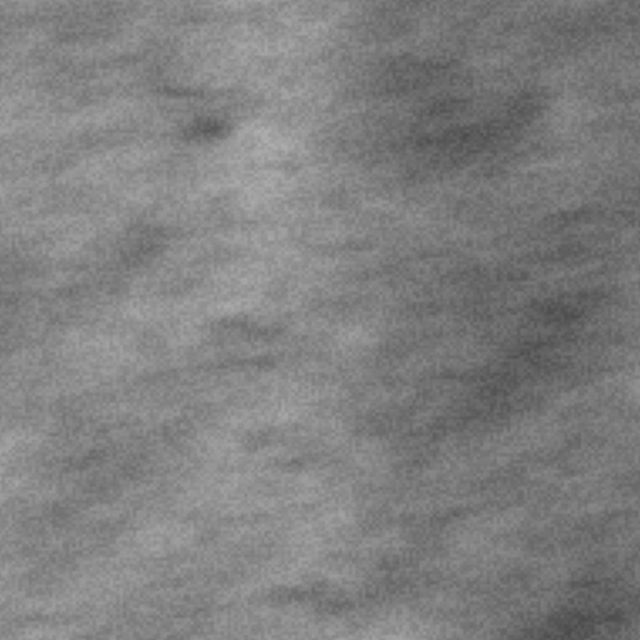
Give the GLSL for this texture, as a Shadertoy shader.

```glsl
// Soft grey mottled surface: a bright column left of centre fades to a dark right side,
// with slanted cloudy streaks, clusters of small dark flattened smudges, and fine grain.
// Built from layered value noise and hash-placed Gaussian spots.

#define LEFT_GREY 0.532
#define RIGHT_GREY 0.428
#define COLUMN_X 0.42
#define COLUMN_GLOW 0.045
#define CLOUD_CONTRAST 0.26
#define STREAK_CONTRAST 0.13
#define GRAIN_CONTRAST 0.085
#define GRAIN_CELLS 190.0
#define CLUSTERS 13
#define SMUDGES 4
#define SMUDGE_DEPTH 0.15
#define SMUDGE_SIZE vec2(0.027, 0.0105)

// Integer hash of a lattice point, returned as 0..1.
float hash(vec2 cell) {
    uvec2 q = uvec2(ivec2(cell)) * uvec2(1597u, 3812u) + uvec2(71u, 913u);
    uint n = q.x * 7919u ^ q.y * 26699u;
    n = (n ^ (n >> 15)) * 73244475u;
    n = (n ^ (n >> 13)) * 73244475u;
    n ^= n >> 16;
    return float(n & 65535u) / 65535.0;
}

vec2 hash2(vec2 cell) {
    return vec2(hash(cell), hash(cell + vec2(57.0, 131.0)));
}

float valueNoise(vec2 p) {
    vec2 cell = floor(p);
    vec2 f = fract(p);
    f = f * f * (3.0 - 2.0 * f);
    float low = mix(hash(cell), hash(cell + vec2(1.0, 0.0)), f.x);
    float high = mix(hash(cell + vec2(0.0, 1.0)), hash(cell + 1.0), f.x);
    return mix(low, high, f.y);
}

// Zero-centred sum of octaves.
float fbm(vec2 p) {
    float sum = 0.0;
    float weight = 0.5;
    for (int i = 0; i < 5; i++) {
        sum += weight * (valueNoise(p) - 0.5);
        p = mat2(0.96, 0.28, -0.28, 0.96) * p * 2.03 + 17.3;
        weight *= 0.52;
    }
    return sum;
}

vec2 rotate(vec2 p, float angle) {
    float c = cos(angle);
    float s = sin(angle);
    return vec2(c * p.x + s * p.y, c * p.y - s * p.x);
}

// Dark smudges grouped in clusters down the bright column.
float smudges(vec2 p) {
    vec2 warp = vec2(fbm(p * 24.0), fbm(p * 24.0 + 43.0));
    p += warp * vec2(0.04, 0.02);
    float cover = 0.0;
    for (int i = 0; i < CLUSTERS; i++) {
        vec2 seed = vec2(float(i), 300.0);
        vec2 jitter = hash2(seed) - 0.5;
        vec2 centre = vec2(COLUMN_X + 0.24 * jitter.x,
                           (float(i) + 0.5 + 0.9 * jitter.y) / float(CLUSTERS));
        float strength = mix(0.35, 1.0, hash(seed + 9.0));
        for (int k = 0; k < SMUDGES; k++) {
            vec2 part = vec2(float(i), 400.0 + float(k));
            vec2 offset = (hash2(part) - 0.5) * vec2(0.085, 0.055);
            vec2 size = SMUDGE_SIZE * mix(0.6, 1.3, hash(part + 21.0));
            vec2 d = rotate(p - centre - offset, 0.1) / size;
            cover += strength * mix(0.35, 0.85, hash(part + 33.0)) * exp(-dot(d, d));
        }
    }
    return 1.0 - exp(-cover);
}

void mainImage(out vec4 fragColor, in vec2 fragCoord) {
    vec2 uv = fragCoord / iResolution.y;

    // Broad light: wandering dark edge on the right, glow along the column.
    float wander = 0.2 * fbm(uv * vec2(2.0, 3.0) + 5.0);
    float shade = smoothstep(0.46, 0.84, uv.x + wander);
    float grey = mix(LEFT_GREY, RIGHT_GREY, shade);
    float column = (uv.x - COLUMN_X) / 0.16;
    grey += COLUMN_GLOW * exp(-column * column);

    // Bright patches near the top of the column.
    vec2 topPatch = (uv - vec2(COLUMN_X, 0.97)) / vec2(0.08, 0.06);
    vec2 lowerPatch = (uv - vec2(COLUMN_X, 0.78)) / vec2(0.07, 0.045);
    grey += 0.06 * exp(-dot(topPatch, topPatch)) + 0.05 * exp(-dot(lowerPatch, lowerPatch));

    // Clouds rising to the right, then finer, flatter streaks.
    vec2 slanted = rotate(uv, 0.6);
    grey += CLOUD_CONTRAST * fbm(slanted * vec2(4.0, 8.0) + 11.0);
    vec2 flat_ = rotate(uv, 0.15);
    grey += STREAK_CONTRAST * fbm(flat_ * vec2(16.0, 46.0) + 29.0);

    grey -= SMUDGE_DEPTH * smudges(uv);

    // Soft grain.
    grey += GRAIN_CONTRAST * (valueNoise(uv * GRAIN_CELLS) - 0.5);

    fragColor = vec4(vec3(clamp(grey, 0.0, 1.0)), 1.0);
}
```
